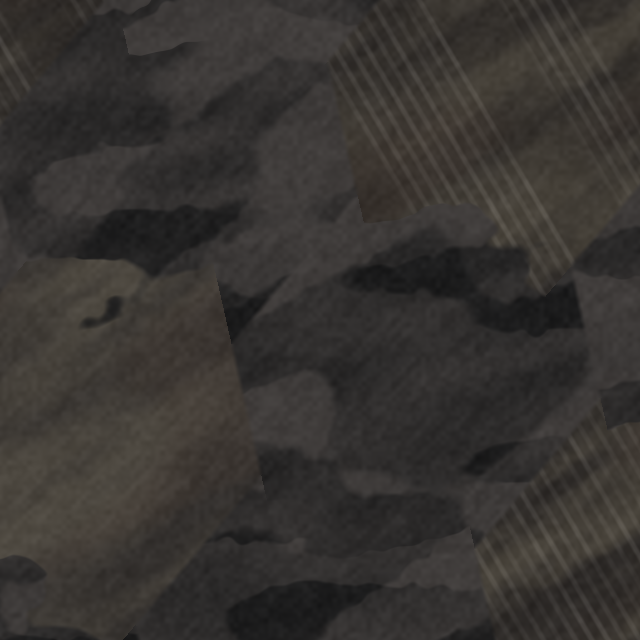
This texture is drawn by a WebGL 2 fragment shader. Its source:

```glsl
#version 300 es
precision highp float;
// Dim carpet of slanted six-sided tiles: charcoal patches, warm streaks and pinstripes.

uniform vec2 u_resolution;
out vec4 fragColor;

const vec2 TILE_ORIGIN = vec2(0.12, 0.30);
const mat2 TILE_BASIS = mat2(0.53, 0.12, 0.38, -0.32);
const vec3 CHARCOAL = vec3(0.108, 0.108, 0.110);
const vec3 ASH = vec3(0.252, 0.238, 0.232);
const vec3 UMBER = vec3(0.195, 0.182, 0.173);
const vec3 SAND = vec3(0.308, 0.288, 0.255);
const vec3 RUST = vec3(0.262, 0.230, 0.207);

float hash(vec2 p) {
    vec3 q = fract(vec3(p.xyx) * 0.1031);
    q += dot(q, q.yzx + 33.33);
    return fract((q.x + q.y) * q.z);
}

float noise(vec2 p) {
    vec2 cell = floor(p);
    vec2 f = fract(p);
    f = f * f * (3.0 - 2.0 * f);
    float low = mix(hash(cell), hash(cell + vec2(1, 0)), f.x);
    float high = mix(hash(cell + vec2(0, 1)), hash(cell + vec2(1, 1)), f.x);
    return mix(low, high, f.y);
}

// Coordinates along and across a direction given in radians.
vec2 turn(vec2 p, float angle) {
    float c = cos(angle), s = sin(angle);
    return vec2(c * p.x + s * p.y, c * p.y - s * p.x);
}

// Noise drawn out along one direction, with a slightly ragged outline.
float streaks(vec2 p, float angle, vec2 scale, float seed) {
    vec2 q = turn(p, angle);
    q.y += 0.016 * (noise(p * 45.0 + seed) - 0.5);
    return noise(q * scale + seed);
}

vec2 tileCentre(vec2 id) {
    return TILE_ORIGIN + TILE_BASIS * id;
}

// Overlapping dark patches with crisp borders.
vec3 charcoalTile(vec2 p, float seed) {
    float patches = streaks(p, 0.08, vec2(4.2, 13.0), seed);
    float wedges = streaks(p, 0.55, vec2(3.5, 10.0), seed + 17.0);
    float soft = streaks(p, 0.3, vec2(6.0, 20.0), seed + 41.0);
    float tone = 0.37 * smoothstep(0.39, 0.47, patches);
    tone += 0.34 * smoothstep(0.40, 0.50, wedges);
    tone += 0.38 * soft;
    return mix(CHARCOAL, ASH, smoothstep(0.08, 0.98, tone));
}

// Thin light lines in clusters, running steeply down to the right.
float pinstripes(float across, float seed) {
    float line = abs(fract(across * 46.0) - 0.5);
    float cluster = smoothstep(0.42, 0.6, noise(vec2(across * 10.0, seed)));
    float strength = 0.5 + 0.5 * hash(vec2(floor(across * 46.0), seed));
    return cluster * strength * (1.0 - smoothstep(0.06, 0.3, line));
}

// Soft brown streaks, crossed by stripes where striped is 1.
vec3 warmTile(vec2 p, vec2 local, float striped, float seed) {
    float broad = streaks(p, 0.42, vec2(3.0, 12.0), seed);
    float fine = streaks(p, 0.6, vec2(6.0, 36.0), seed + 9.0);
    vec3 colour = mix(UMBER, SAND, smoothstep(0.15, 0.85, 0.65 * broad + 0.35 * fine));
    float rust = streaks(p, 0.55, vec2(3.0, 10.0), seed + 23.0);
    colour = mix(colour, RUST, 0.5 * smoothstep(0.5, 0.8, rust));
    float across = turn(local, 0.53).x;
    float wear = 0.5 + 0.5 * noise(p * 14.0 + seed);
    float stripe = pinstripes(across, seed) * wear;
    return colour + striped * (0.095 * stripe - 0.026);
}

vec3 tileColour(vec2 p, vec2 id) {
    float seed = 60.0 * hash(id + 31.0);
    float kind = mod(id.x + 2.0 * id.y, 3.0);
    float striped = step(0.5, mod(id.x, 3.0));
    if (kind < 0.5) return warmTile(p, p - tileCentre(id), striped, seed);
    return charcoalTile(p, seed);
}

// Nearest tile joined to its neighbour; level seams bleed in long wedges.
vec3 carpet(vec2 p) {
    vec2 base = round(inverse(TILE_BASIS) * (p - TILE_ORIGIN));
    vec2 first = base, second = base;
    float nearest = 1e3, next = 1e3;
    for (int j = -1; j <= 1; j++) {
        for (int i = -1; i <= 1; i++) {
            vec2 id = base + vec2(i, j);
            vec2 away = p - tileCentre(id);
            float d = dot(away, away);
            if (d < nearest) {
                next = nearest; second = first;
                nearest = d; first = id;
            } else if (d < next) {
                next = d; second = id;
            }
        }
    }
    vec2 span = tileCentre(first) - tileCentre(second);
    float seam = 0.5 * (next - nearest) / length(span);
    float level = smoothstep(0.75, 0.9, abs(span.y) / length(span));
    float wedge = streaks(p, 0.42, vec2(3.5, 13.0), 7.0) - 0.5;
    seam += 0.26 * level * wedge * sign(span.y);
    float own = smoothstep(-0.005, 0.005, seam);
    return mix(tileColour(p, second), tileColour(p, first), own);
}

void main() {
    vec2 p = gl_FragCoord.xy / min(u_resolution.x, u_resolution.y);
    // Pile: soft grain and faint slanted ribs.
    float grain = noise(p * 130.0) + 0.6 * noise(p * 75.0 + 5.0) - 0.8;
    float ribs = noise(turn(p, 0.8) * vec2(28.0, 115.0)) - 0.5;
    vec3 colour = carpet(p) + 0.033 * grain + 0.026 * ribs;
    fragColor = vec4(colour, 1.0);
}
```
